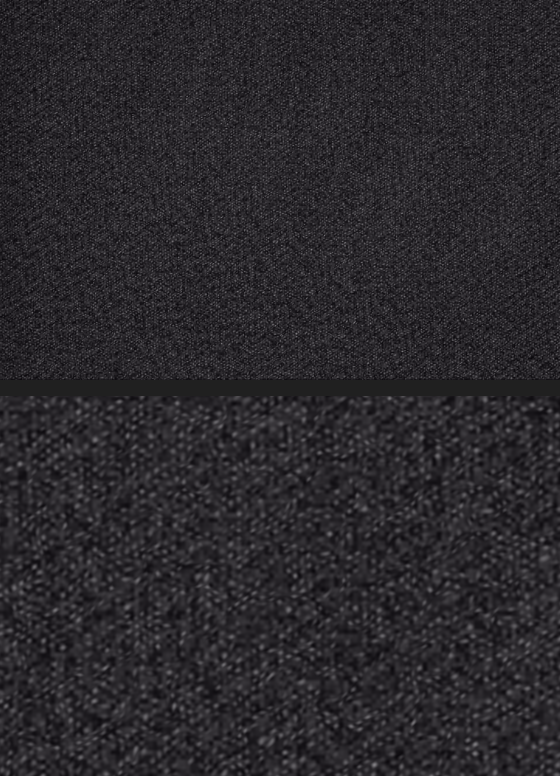
Top: the whole. Bottom: its middle third, enlarged.
This texture is drawn by a WebGL 1 fragment shader. Its source:

```glsl
precision highp float;
// Charcoal wool twill: small staggered stitches lined up along rising diagonals,
// with random brightness per stitch, fine fibre noise, faint ribs, uneven yarns
// and a soft falloff of light towards the edges.

uniform vec2 u_resolution;

const float TAU = 6.2831853;

// Sizes, as counts per canvas height
const float TWILL_ANGLE = 0.60;
const vec2 STITCHES = vec2(118.0, 146.0);
const float FIBRES = 245.0;
const float RIBS = 56.0;
const float ROW_SHIFT = 0.45;
const float WOBBLE = 0.45;

// Tones
const float BASE_TONE = 0.138;
const float STITCH_GAIN = 0.11;
const float SPECK_GAIN = 0.10;
const float SPECK_SHARE = 0.03;
const float FIBRE_GAIN = 0.165;
const float RIB_GAIN = 0.012;
const float YARN_GAIN = 0.022;
const float CLOUD_GAIN = 0.010;
const vec3 TINT = vec3(0.002, -0.007, 0.009);

float hash(vec2 p) {
  return fract(sin(dot(p, vec2(127.1, 311.7))) * 43758.5453);
}

float noise(vec2 p) {
  vec2 cell = floor(p);
  vec2 f = fract(p);
  f = f * f * (3.0 - 2.0 * f);
  float low = mix(hash(cell), hash(cell + vec2(1.0, 0.0)), f.x);
  float high = mix(hash(cell + vec2(0.0, 1.0)), hash(cell + vec2(1.0, 1.0)), f.x);
  return mix(low, high, f.y);
}

// Coordinates along (x) and across (y) the twill lines
vec2 alongTwill(vec2 p) {
  float c = cos(TWILL_ANGLE);
  float s = sin(TWILL_ANGLE);
  return vec2(c * p.x + s * p.y, c * p.y - s * p.x);
}

// Round, soft stitches; each row is shifted against the one below
float stitches(vec2 t) {
  vec2 q = t * STITCHES;
  q += WOBBLE * (2.0 * vec2(noise(q * 0.5), noise(q * 0.5 + 57.0)) - 1.0);
  float row = floor(q.y);
  q.x += ROW_SHIFT * row;
  vec2 id = vec2(floor(q.x), row);
  vec2 bump = 0.5 - 0.5 * cos(TAU * fract(q));
  float shade = 2.0 * hash(id);
  float speck = step(1.0 - SPECK_SHARE, hash(id + 31.7));
  return bump.x * bump.y * (STITCH_GAIN * shade + SPECK_GAIN * speck);
}

// Diagonal ribs, clearer near the left and right edges
float ribs(vec2 t, float across) {
  float drift = 0.6 * noise(t * 12.0);
  float strength = mix(0.8, 1.7, smoothstep(0.28, 0.5, abs(across - 0.5)));
  return strength * sin(TAU * (t.y * RIBS + drift));
}

// Long irregular streaks along both thread directions
float yarns(vec2 p) {
  float weft = noise(p * vec2(7.0, 110.0) + 13.0);
  float warp = noise(p * vec2(95.0, 5.0) + 71.0);
  return 0.5 * (weft + warp) - 0.5;
}

// Darker left selvedge, corners and bottom rim
float lighting(vec2 uv) {
  vec2 d = uv - vec2(0.5, 0.45);
  float falloff = 1.02 - 0.20 * dot(d, d);
  float selvedge = mix(0.86, 1.0, smoothstep(0.0, 0.085, uv.x));
  float rim = mix(0.6, 1.0, smoothstep(0.0, 0.005, uv.y));
  return falloff * selvedge * rim;
}

void main() {
  vec2 uv = gl_FragCoord.xy / u_resolution;
  vec2 p = gl_FragCoord.xy / u_resolution.y;
  vec2 twill = alongTwill(p);

  float tone = BASE_TONE + stitches(twill);
  tone += FIBRE_GAIN * (noise(p * FIBRES + 5.3) - 0.5);
  tone += RIB_GAIN * ribs(twill, uv.x);
  tone += YARN_GAIN * yarns(p);
  tone += CLOUD_GAIN * (noise(p * 6.0 + 3.0) - 0.5);
  tone *= lighting(uv);

  gl_FragColor = vec4(clamp(vec3(tone) + TINT, 0.0, 1.0), 1.0);
}
```
